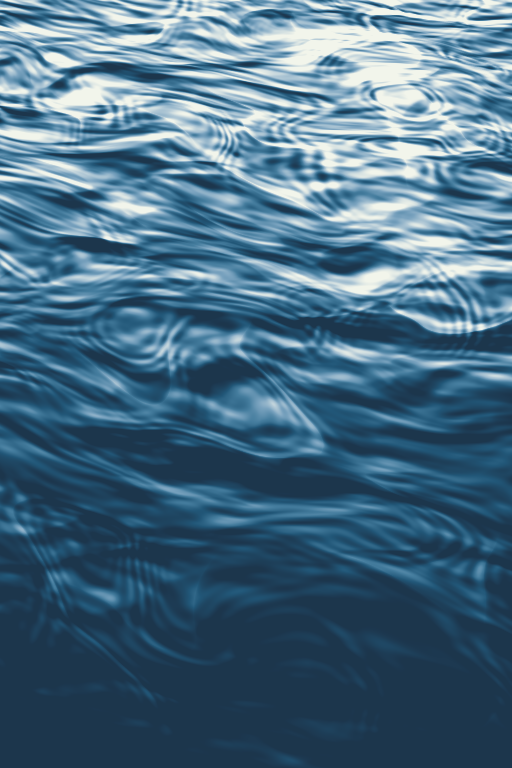
Write a Shadertoy shader that draws this texture.

```glsl
// Wind-rippled blue sea seen at a slant, dark in front and bright toward the sky.
#define HORIZON 2.0
#define WAVE_SCALE vec2(7.5, 22.0)
#define WAVE_GAIN 1.1
#define CREST_SHARPNESS 0.6
#define RIPPLE_FREQ 75.0
#define RIPPLE_GAIN 0.8
#define GLINT_GAIN 1.5
#define TONE_FRONT -1.5
#define TONE_FAR 1.1
#define SUN_PATCH vec2(0.20, 0.70)

// Integer hash giving a unit gradient for a lattice cell
vec2 cellGradient(vec2 cell) {
    uvec2 v = uvec2(ivec2(cell)) * 1664525u + 1013904223u;
    v.x += v.y * 1664525u;
    v.y += v.x * 1664525u;
    v ^= v >> 16u;
    v.x += v.y * 1664525u;
    v.y += v.x * 1664525u;
    v ^= v >> 16u;
    return normalize(vec2(v & 65535u) / 65535.0 - 0.49999);
}

float noise(vec2 p) {
    vec2 i = floor(p), f = p - i;
    vec2 u = f * f * f * (f * (f * 6.0 - 15.0) + 10.0);
    vec2 e = vec2(1.0, 0.0);
    float a = dot(cellGradient(i), f);
    float b = dot(cellGradient(i + e.xy), f - e.xy);
    float c = dot(cellGradient(i + e.yx), f - e.yx);
    float d = dot(cellGradient(i + e.xx), f - e.xx);
    return mix(mix(a, b, u.x), mix(c, d, u.x), u.y);
}

// Water height: peaked swell below, smoother chop above
float waveHeight(vec2 q) {
    const mat2 turn = mat2(1.6, 0.35, -0.4, 2.0);
    float height = 0.0, amp = 1.0;
    for (int i = 0; i < 4; i++) {
        float n = noise(q);
        float peak = -sqrt(n * n + 0.001);
        height += amp * mix(n, peak, i < 2 ? CREST_SHARPNESS : 0.15);
        q = turn * q + 17.3;
        amp *= 0.43;
    }
    return height;
}

// Thin glint on a crest line (n = 0) with capillary ripples beside it
float crestLight(float n, float glintMask, float rippleMask) {
    float phase = n * RIPPLE_FREQ;
    float resolved = 1.0 - smoothstep(1.0, 2.8, fwidth(phase));
    float ripples = sin(phase) * exp(-abs(n) * 6.0) * resolved;
    float glint = exp(-abs(n) * (n > 0.0 ? 14.0 : 40.0));
    return GLINT_GAIN * glint * glintMask + RIPPLE_GAIN * ripples * rippleMask;
}

// Colour by rank of brightness, so each tone keeps its share of the area
vec3 waterColor(float rank) {
    const vec3 tones[6] = vec3[6](
        vec3(0.11, 0.21, 0.30), vec3(0.13, 0.34, 0.47), vec3(0.27, 0.49, 0.62),
        vec3(0.48, 0.64, 0.75), vec3(0.70, 0.79, 0.84), vec3(0.95, 0.96, 0.92));
    const float ranks[6] = float[6](0.12, 0.38, 0.62, 0.79, 0.90, 0.97);
    vec3 color = tones[0];
    for (int i = 1; i < 6; i++) {
        float t = clamp((rank - ranks[i - 1]) / (ranks[i] - ranks[i - 1]), 0.0, 1.0);
        color = mix(color, tones[i], t);
    }
    return color;
}

void mainImage(out vec4 fragColor, in vec2 fragCoord) {
    vec2 p = (fragCoord - vec2(0.5 * iResolution.x, 0.0)) / iResolution.y;

    // Perspective onto the water plane, then a tilt and a flowing warp
    vec2 q = WAVE_SCALE * vec2(p.x, 1.0) / (HORIZON - p.y);
    q.y += 0.25 * q.x;
    q += 0.6 * vec2(noise(q * 0.6 + 3.7), noise(q * 0.6 + 39.2));
    q += 0.15 * vec2(noise(q * 1.7 + 61.1), noise(q * 1.7 + 84.6));

    // Backs of the waves mirror the sky, faces toward the viewer stay dark
    const float stepSize = 0.03;
    vec2 lightDir = vec2(-0.25, 0.97);
    float slope = (waveHeight(q + stepSize * lightDir) - waveHeight(q)) / stepSize;
    float shade = -WAVE_GAIN * slope;
    shade += 0.7 * noise(q * vec2(1.3, 6.0) + 28.4);
    shade += 0.9 * noise(q * 0.45 + 71.9);

    // Level crests and a sparser set running down to the right
    vec2 r = 0.6 * vec2(0.5 * q.x - 0.6 * q.y, 1.3 * q.x + 0.55 * q.y) + 50.5;
    float patches = noise(q * 0.7 + 20.3);
    float diagonalPatches = noise(q * 0.55 + 93.8);
    shade += crestLight(noise(q), smoothstep(0.0, 0.4, patches),
                        smoothstep(-0.1, 0.3, diagonalPatches));
    shade += crestLight(noise(r), smoothstep(0.05, 0.4, diagonalPatches),
                        smoothstep(-0.05, 0.3, patches));

    // Depth tone, sun patch and darker lower corners
    float tone = mix(TONE_FRONT, TONE_FAR, p.y);
    tone += shade * mix(0.32, 0.95, smoothstep(0.0, 0.85, p.y));
    vec2 s = mat2(0.75, 0.66, -0.66, 0.75) * (p - SUN_PATCH);
    tone += 0.9 * exp(-s.x * s.x / 0.02 - s.y * s.y / 0.003);
    tone -= 3.0 * p.x * p.x * (1.0 - p.y);

    float rank = 1.0 / (1.0 + exp(-1.7 * tone));
    fragColor = vec4(waterColor(rank), 1.0);
}
```
